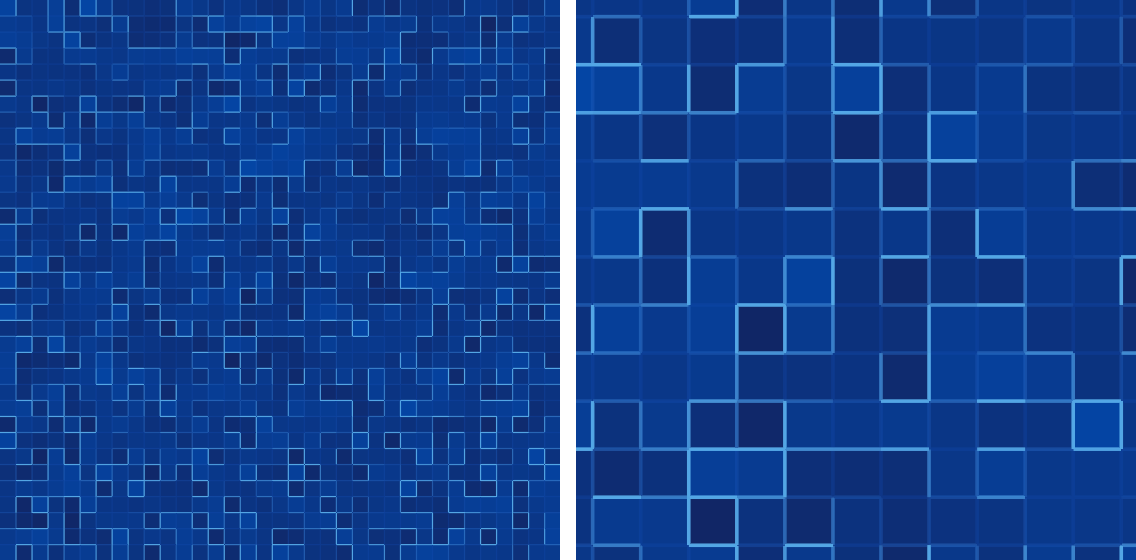
Left: the whole. Right: its middle third, enlarged.
Reproduce this pattern procedurally as a Shadertoy shader.

```glsl
// Blue mosaic of square tiles, each with its own hashed tone.
// Thin joints between tiles glow from faint royal blue to pale cyan
// as the tones on their two sides differ more.

#define TILES 34.96
#define LINE_WIDTH 0.075
#define TILE_DARK vec3(0.065, 0.150, 0.400)
#define TILE_LIGHT vec3(0.015, 0.270, 0.645)
#define JOINT_FAINT vec3(0.070, 0.290, 0.700)
#define JOINT_BRIGHT vec3(0.350, 0.690, 0.930)
#define FAINT_OPACITY 0.28
#define BRIGHT_OPACITY 0.92
#define FULL_CONTRAST 0.42
#define DRIFT 0.05

vec2 hash22(vec2 p) {
    vec3 q = fract(p.xyx * vec3(0.1031, 0.1030, 0.0973));
    q += dot(q, q.yzx + 33.33);
    return fract((q.xx + q.yz) * q.zy);
}

// Tile tone in 0..1: mostly middling, with a slow drift over the field
float tileTone(vec2 cell) {
    vec2 h = hash22(cell + 17.0);
    float drift = sin(cell.x * 0.31 + 1.0) * sin(cell.y * 0.27 + 2.0);
    return clamp(0.5 * (h.x + h.y) + DRIFT * drift, 0.0, 1.0);
}

// Glow of a joint from the tone contrast across it
float jointGlow(float toneA, float toneB) {
    return smoothstep(0.02, FULL_CONTRAST, abs(toneA - toneB));
}

void mainImage(out vec4 fragColor, in vec2 fragCoord) {
    // Grid counted from the upper left corner
    float pixel = TILES / iResolution.y;
    vec2 p = vec2(fragCoord.x, iResolution.y - fragCoord.y) * pixel;

    // Nearest grid crossing and the four tiles around it
    vec2 crossing = floor(p + 0.5);
    vec2 offset = p - crossing;
    float t00 = tileTone(crossing - vec2(1.0, 1.0));
    float t10 = tileTone(crossing - vec2(0.0, 1.0));
    float t01 = tileTone(crossing - vec2(1.0, 0.0));
    float t11 = tileTone(crossing);

    // Smoothed tile fill
    vec2 side = clamp(offset / pixel + 0.5, 0.0, 1.0);
    float left = mix(t00, t01, side.y);
    float right = mix(t10, t11, side.y);
    float above = mix(t00, t10, side.x);
    float below = mix(t01, t11, side.x);
    vec3 color = mix(TILE_DARK, TILE_LIGHT, mix(left, right, side.x));

    // Joints: x is the vertical one, y the horizontal one
    vec2 glow = vec2(jointGlow(left, right), jointGlow(above, below));
    vec2 coverage = clamp((0.5 * LINE_WIDTH - abs(offset)) / pixel + 0.5, 0.0, 1.0);
    coverage *= min(1.0, LINE_WIDTH / pixel) * step(0.5, crossing);
    vec2 opacity = coverage * mix(vec2(FAINT_OPACITY), vec2(BRIGHT_OPACITY), glow);

    // The stronger joint wins where two cross
    bool vertical = opacity.x > opacity.y;
    float jointOpacity = vertical ? opacity.x : opacity.y;
    float jointLight = vertical ? glow.x : glow.y;
    color = mix(color, mix(JOINT_FAINT, JOINT_BRIGHT, jointLight), jointOpacity);

    fragColor = vec4(color, 1.0);
}
```
